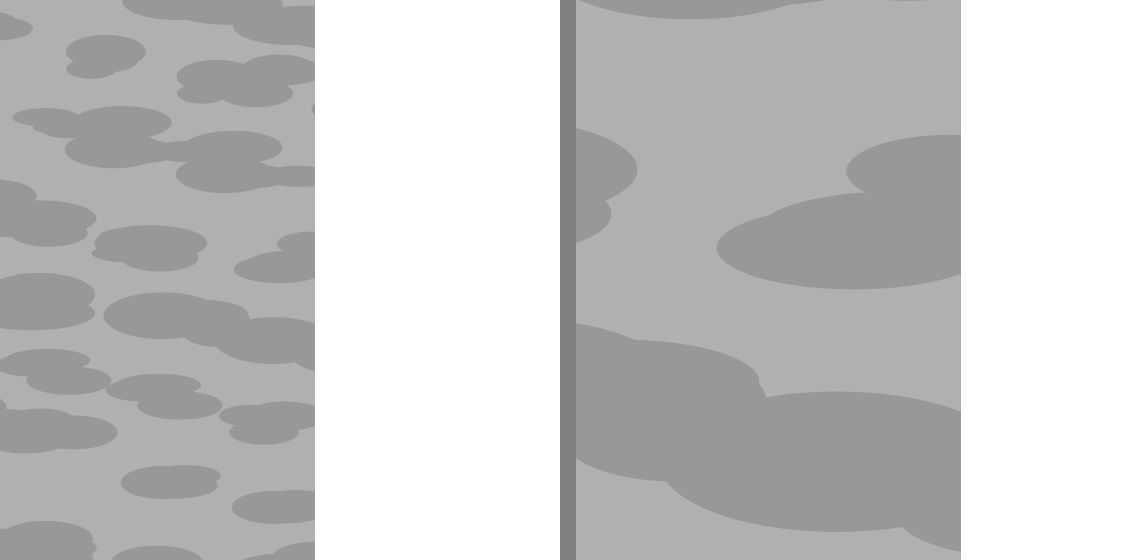
Left, the full canvas; right, a detail of the centre.
Reproduce this pattern procedurally as a Shadertoy shader.

```glsl
const vec3 WHITE = vec3(1.0);
const vec3 LIGHT_GREY = vec3(0.69);
const vec3 DARK_GREY = vec3(0.597);

const float PANEL_WIDTH = 0.5625;
const vec2 CELL = vec2(0.198, 0.142);
const float SLOPE = 0.224;
const int PUFFS = 4;

float hash(vec2 p) {
    return fract(sin(dot(p, vec2(127.1, 311.7))) * 43758.5453);
}

vec2 hash2(vec2 p) {
    return vec2(hash(p), hash(p + vec2(19.3, 7.7)));
}

// Approximate signed distance to an axis-aligned ellipse
float ellipseDistance(vec2 p, vec2 radii) {
    vec2 scaled = p / radii;
    return (dot(scaled, scaled) - 1.0) / (2.0 * length(scaled / radii) + 1e-4);
}

// Union of a few flat ellipses around a common centre
float cloudDistance(vec2 p, vec2 seed) {
    float size = mix(0.65, 1.25, hash(seed + 3.1));
    float d = 1e3;
    for (int i = 0; i < PUFFS; i++) {
        vec2 puffSeed = seed + float(i + 1) * vec2(5.3, 11.9);
        vec2 offset = (hash2(puffSeed) - 0.5) * vec2(0.14, 0.056);
        vec2 shape = hash2(puffSeed + 41.7);
        float width = mix(0.05, 0.095, shape.x);
        vec2 radii = vec2(width, width * mix(0.25, 0.42, shape.y));
        d = min(d, ellipseDistance(p - offset * size, radii * size));
    }
    return d;
}

// Clouds on a slanted grid; neighbouring columns share shapes in pairs
float cloudFieldDistance(vec2 p) {
    vec2 cell = floor(vec2(p.x, p.y + SLOPE * p.x) / CELL);
    float d = 1e3;
    for (int y = -1; y <= 1; y++) {
        for (int x = -1; x <= 1; x++) {
            vec2 id = cell + vec2(x, y);
            vec2 seed = vec2(floor((id.x + mod(id.y, 2.0)) * 0.5), id.y);
            vec2 jitter = (hash2(seed + 71.3) - 0.5) * 0.5;
            vec2 centre = (id + 0.5 + jitter) * CELL;
            centre.y -= SLOPE * centre.x;
            d = min(d, cloudDistance(p - centre, seed));
        }
    }
    return d;
}

// Antialiased coverage of the inside of a shape
float coverage(float d, float pixel) {
    return clamp(0.5 - d / pixel, 0.0, 1.0);
}

void mainImage(out vec4 fragColor, in vec2 fragCoord) {
    vec2 p = fragCoord / iResolution.y;
    float pixel = 1.0 / iResolution.y;

    // Clouded panel on the left, plain white on the right
    vec3 panel = mix(LIGHT_GREY, DARK_GREY, coverage(cloudFieldDistance(p), pixel));
    vec3 color = mix(WHITE, panel, coverage(p.x - PANEL_WIDTH, pixel));
    fragColor = vec4(color, 1.0);
}
```
